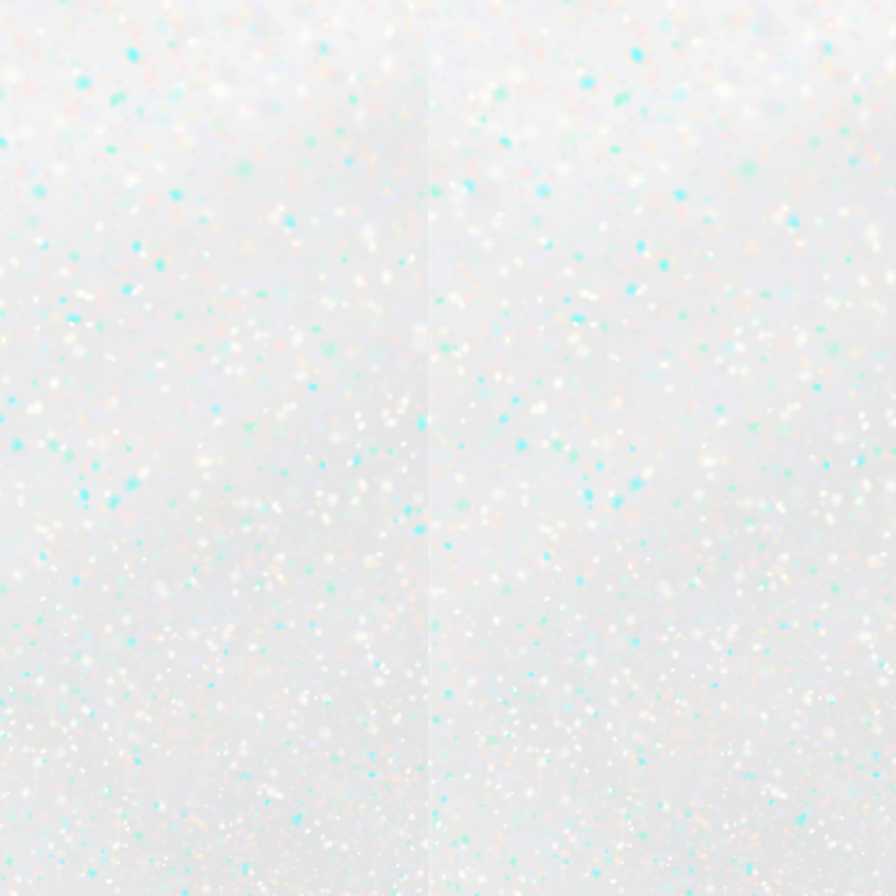
A WebGL 2 fragment shader for this texture:

```glsl
#version 300 es
precision highp float;
// Pale iridescent glitter seen at a slant: soft flakes shrink toward the bottom.
// Each layer scatters one flake per cell, in rows whose height grows with y;
// the sheet repeats sideways, leaving a faint vertical seam.

uniform vec2 u_resolution;
out vec4 fragColor;

vec3 hash3(vec3 p) {
    p = fract(p * vec3(0.1031, 0.1030, 0.0973));
    p += dot(p, p.yxz + 33.33);
    return fract((p.xxy + p.yxx) * p.zyx);
}

// Exponential row spacing keeps cells square while they grow with height
float rowToHeight(float row, float scale) {
    return 0.917 * (exp(0.012 * scale * row) - 1.0);
}

float heightToRow(float y, float scale) {
    return log(1.0 + y / 0.917) / (0.012 * scale);
}

// Low, slow swell made of layered sines, about -1 to 1
float swell(vec2 p) {
    return 0.5 * sin(11.0 * p.x + 3.0 * sin(7.0 * p.y))
         + 0.3 * sin(19.0 * p.y - 13.0 * p.x + 1.7)
         + 0.2 * sin(37.0 * p.x + 29.0 * p.y);
}

// Tint in rgb, opacity in a; pick is a random value from 0 to 1
vec4 sparkleTint(float pick, float patchiness) {
    if (pick < 0.018) return vec4(0.46, 0.98, 0.98, 0.90);
    if (pick < 0.036) return vec4(0.62, 0.98, 0.87, 0.85);
    if (pick < 0.060) return vec4(0.80, 0.97, 0.97, 0.80);
    if (pick < 0.095) return vec4(0.85, 0.97, 0.91, 0.75);
    if (pick < 0.175) return vec4(1.00, 1.00, 0.97, 1.00);
    if (pick < 0.215) return vec4(1.00, 0.95, 0.87, 0.75);
    if (pick < 0.330 + 0.07 * patchiness) return vec4(1.00, 0.90, 0.88, 0.75);
    if (pick < 0.450) return vec4(0.92, 0.92, 0.99, 0.60);
    return vec4(0.0);
}

// Near-neutral flakes, cool when dark and warm when light
vec4 grainTint(float pick) {
    return vec4(mix(vec3(0.870, 0.880, 0.895), vec3(0.970, 0.965, 0.950), pick), 0.42);
}

vec3 scatterFlakes(vec3 color, vec2 p, float scale, float layer, bool isGrain) {
    float centerRow = floor(heightToRow(p.y, scale));
    for (int j = -1; j <= 1; j++) {
        float row = centerRow + float(j);
        float cell = 0.012 * scale * (0.917 + rowToHeight(row + 0.5, scale));
        float centerColumn = floor(p.x / cell);
        for (int i = -1; i <= 1; i++) {
            float column = centerColumn + float(i);
            vec3 place = hash3(vec3(column, row, layer * 17.0) + 5.0);
            vec3 look = hash3(vec3(column, row, layer * 17.0 + 8.0) + 71.0);
            vec2 center = vec2((column + place.x) * cell,
                               rowToHeight(row + place.y, scale));

            // Slightly oval flake at a random angle
            float angle = 6.283 * look.y;
            vec2 axis = vec2(cos(angle), sin(angle));
            vec2 offset = p - center;
            vec2 local = vec2(dot(offset, axis), dot(offset, vec2(-axis.y, axis.x)));
            float radius = cell * mix(0.26, 0.48, look.z);
            local.y *= mix(1.0, 1.4, place.z);
            float cover = 1.0 - smoothstep(0.05, 1.3, length(local) / radius);

            vec4 tint = isGrain ? grainTint(look.x)
                                : sparkleTint(look.x, swell(center * 1.6));
            color = mix(color, tint.rgb, cover * tint.a * mix(0.5, 1.0, place.z));
        }
    }
    return color;
}

void main() {
    vec2 uv = gl_FragCoord.xy / min(u_resolution.x, u_resolution.y);

    // Sideways repeat; the edges of the sheet stay visible
    float across = fract((uv.x - 0.478) / 0.5625);
    vec2 p = vec2(across * 0.5625, uv.y);

    // Silvery ground, lighter at the top and left of each sheet
    float light = mix(0.900, 0.930, smoothstep(0.0, 1.0, uv.y))
                + 0.020 * (0.5 - across) + 0.009 * swell(p);
    light += 0.03 * smoothstep(0.8, 1.1, uv.y + 0.15 * swell(p * 0.5));
    float warmth = 0.006 * swell(p.yx * 2.3 + 4.0);
    vec3 color = light + vec3(warmth, 0.002, 0.003 - warmth);

    // Broad blurred flakes, then fine grain, then three sizes of tinted sparkle
    color = scatterFlakes(color, p, 2.4, 1.0, true);
    color = scatterFlakes(color, p, 0.8, 2.0, true);
    for (int k = 0; k < 3; k++) {
        color = scatterFlakes(color, p, 1.4 - 0.26 * float(k), 3.0 + float(k), false);
    }

    // Pale line along the seam
    float seam = 1.0 - smoothstep(0.0, 0.003, abs(uv.x - 0.481));
    color = mix(color, vec3(0.95, 0.955, 0.95), 0.3 * seam);

    fragColor = vec4(clamp(color, 0.0, 1.0), 1.0);
}
```
